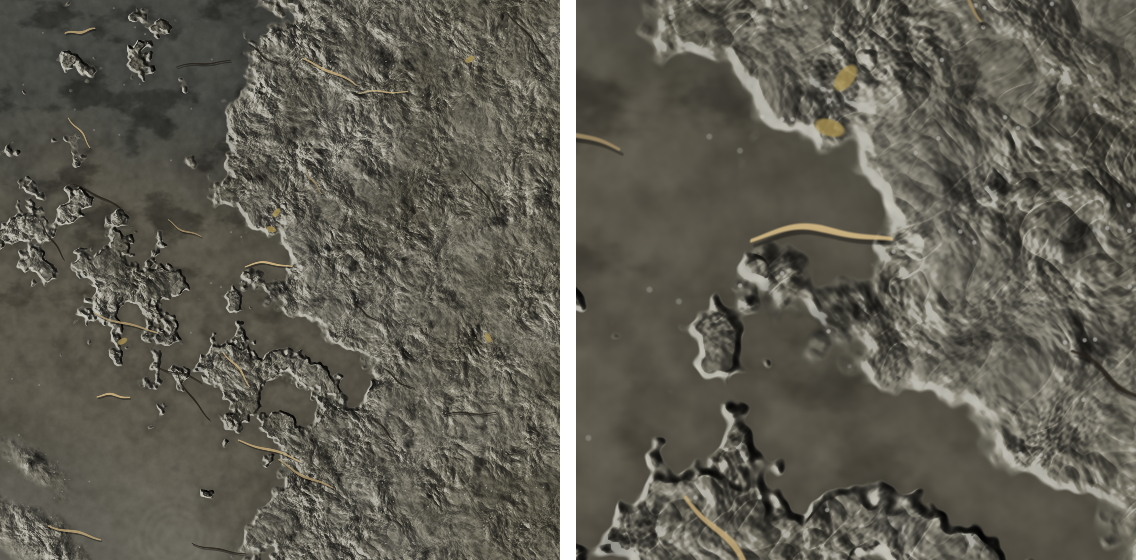
Left, the full canvas; right, a detail of the centre.
Reproduce this texture procedurally as a Shadertoy shader.

```glsl
// Wet mud bank meeting murky shallow water, strewn with dry straw, twigs and leaves.

const vec3 WATER_COOL = vec3(0.285, 0.290, 0.268);
const vec3 WATER_BROWN = vec3(0.365, 0.347, 0.298);
const vec3 WATER_PALE = vec3(0.435, 0.425, 0.385);
const vec3 MUD = vec3(0.385, 0.376, 0.335);
const vec3 GLOSS = vec3(0.76, 0.76, 0.74);
const vec3 STRAW = vec3(0.76, 0.66, 0.47);
const vec3 DARK_TWIG = vec3(0.15, 0.13, 0.10);
const vec3 LEAF = vec3(0.66, 0.57, 0.32);
const vec2 LIGHT = vec2(0.8, 0.6);

vec2 hash2(vec2 p) {
    p = vec2(dot(p, vec2(127.1, 311.7)), dot(p, vec2(269.5, 183.3)));
    return fract(sin(p) * 43758.5);
}

float gradientNoise(vec2 p) {
    vec2 i = floor(p), f = p - i, u = f * f * f * (f * (f * 6.0 - 15.0) + 10.0);
    vec2 x = vec2(1, 0), y = vec2(0, 1);
    float a = dot(hash2(i) * 2.0 - 1.0, f);
    float b = dot(hash2(i + x) * 2.0 - 1.0, f - x);
    float c = dot(hash2(i + y) * 2.0 - 1.0, f - y);
    float d = dot(hash2(i + 1.0) * 2.0 - 1.0, f - 1.0);
    return mix(mix(a, b, u.x), mix(c, d, u.x), u.y);
}

float fbm(vec2 p, int octaves) {
    float sum = 0.0, amp = 1.0;
    for (int i = 0; i < octaves; i++) {
        sum += amp * gradientNoise(p);
        p = mat2(1.6, 1.2, -1.2, 1.6) * p + 7.3;
        amp *= 0.54;
    }
    return sum;
}

float bell(float x, float width) { return exp(-x * x / (width * width)); }

vec2 rotate(vec2 p, float angle) {
    float c = cos(angle), s = sin(angle);
    return vec2(c * p.x + s * p.y, c * p.y - s * p.x);
}

float segmentDistance(vec2 p, vec2 a, vec2 b) {
    vec2 ab = b - a;
    return length(p - a - ab * clamp(dot(p - a, ab) / dot(ab, ab), 0.0, 1.0));
}

float ellipseField(vec2 p, vec2 centre, vec2 radius, float angle) {
    return (1.0 - length(rotate(p - centre, angle) / radius)) * radius.y;
}

// Positive on mud, negative over water.
float landField(vec2 p) {
    float edge = 0.46 + 0.14 * bell(p.y - 0.33, 0.12) - 0.08 * bell(p.y - 0.72, 0.09);
    float lumps = 0.25 * fbm(p * 13.0 + 21.0, 4);
    float bank = p.x - edge + 0.12 * fbm(p * 7.0 + 3.0, 2) + 0.45 * lumps;
    float chain = segmentDistance(p, vec2(0.10, 0.58), vec2(0.58, 0.22));
    float strays = segmentDistance(p, vec2(0.08, 0.74), vec2(0.25, 0.91));
    float islands = max(lumps + 0.012 - 0.8 * max(chain - 0.03, 0.0), lumps - 0.04 - 0.6 * strays);
    float bars = max(ellipseField(p, vec2(0.055, 0.17), vec2(0.068, 0.026), -0.6),
                     ellipseField(p, vec2(0.055, 0.04), vec2(0.12, 0.050), -0.6));
    return max(max(bank, islands), bars + 0.08 * lumps);
}

// Mud relief: a low rim, patchy clods and crumpled creases.
float mudHeight(vec2 p, float rough) {
    vec2 q = p + 0.014 * vec2(gradientNoise(p * 19.0), gradientNoise(p * 19.0 + 40.0));
    float clods = 0.015 * fbm(q * 18.0, 5);
    float creases = 0.014 * abs(gradientNoise(q * 30.0 + 9.0));
    creases += 0.007 * abs(gradientNoise(q * 66.0 + 4.0));
    float land = landField(p) + 0.6 * clods;
    return smoothstep(-0.006, 0.034, land) * (0.011 + rough * (clods + creases));
}

vec3 waterColor(vec2 p, float land) {
    float drift = 0.15 * fbm(p * 4.0, 3);
    vec3 color = mix(WATER_PALE, WATER_BROWN, smoothstep(0.0, 0.38, p.y + 0.4 * p.x + drift));
    color = mix(color, WATER_COOL, smoothstep(0.48, 0.88, p.y + drift));
    float stain = smoothstep(0.08, 0.4, fbm(p * vec2(9.0, 14.0) + 5.0, 5));
    color *= 1.0 - 0.30 * stain * smoothstep(0.1, 0.7, p.y);
    color *= 1.0 - 0.14 * smoothstep(-0.10, 0.0, land);
    float r = length(p - vec2(0.31, 0.04));
    color += 0.010 * sin(r * 420.0) * bell(r - 0.05, 0.025);
    return color + 0.045 * fbm(p * 45.0, 3);
}

// Coverage of a gently bent, tapering stalk.
float stalk(vec2 p, vec2 centre, float angle, float halfLength, float bend, float width) {
    vec2 q = rotate(p - centre, angle);
    float t = q.x / halfLength;
    q.y += bend * halfLength * (t * t - 0.4) + 0.002 * sin(t * 4.0 + angle * 9.0);
    float d = length(vec2(max(abs(q.x) - halfLength, 0.0), q.y));
    return 1.0 - smoothstep(-0.0008, 0.0010, d - width * (1.0 - 0.5 * abs(t)));
}

// Small scattered dots, one per chosen cell.
float specks(vec2 p, float scale, float density) {
    vec2 cell = floor(p * scale), h = hash2(cell + 13.0);
    float d = length(fract(p * scale) - 0.3 - 0.4 * h);
    return step(hash2(cell + 71.0).x, density) * (1.0 - smoothstep(0.10, 0.28, d));
}

void mainImage(out vec4 fragColor, in vec2 fragCoord) {
    vec2 p = fragCoord / iResolution.xy;
    float land = landField(p), e = 0.0012;
    float rough = mix(0.55, 1.35, smoothstep(-0.35, 0.35, fbm(p * 10.0 + 31.0, 3)));
    rough *= mix(1.2, 0.85, smoothstep(0.5, 0.8, p.x));
    float h = mudHeight(p, rough);
    vec2 slope = vec2(mudHeight(p + vec2(e, 0), rough), mudHeight(p + vec2(0, e), rough)) - h;
    float lit = dot(slope / e, LIGHT);

    // Mud shading with dark pits and wet highlights
    vec3 mud = MUD + 0.15 * fbm(p * 6.0 + 15.0, 4) + 0.08 * fbm(p * 100.0, 2);
    mud += vec3(0.006, 0.002, -0.006) * smoothstep(0.6, 0.9, p.x);
    mud *= 1.0 - 0.5 * smoothstep(0.12, 0.6, fbm(p * 24.0 + 50.0, 4));
    mud *= 1.0 + 0.85 * lit / (1.0 + 0.75 * abs(lit));
    mud = mix(mud, GLOSS, 0.6 * smoothstep(0.5, 1.3, lit));
    mud = mix(mud, GLOSS, 0.6 * specks(p, 150.0, 0.03));
    vec3 color = mix(waterColor(p, land), mud, smoothstep(-0.010, 0.006, land));
    color = mix(color, GLOSS, 0.3 * specks(p + 0.5, 110.0, 0.015));

    // Straw, dark twigs and fallen leaves
    for (int i = 0; i < 26; i++) {
        vec2 a = hash2(vec2(i, 3)), b = hash2(vec2(i, 8)), c = hash2(vec2(i, 17));
        bool dry = i < 13;
        vec2 centre = dry ? vec2(0.08 + 0.62 * a.x, (float(i) + a.y) / 13.0) : a;
        float angle = -0.45 + 1.2 * (b.x - 0.5);
        float size = mix(0.022, 0.060, b.y), bend = 0.3 * (c.x - 0.5);
        float width = dry ? mix(0.0014, 0.0030, c.y) : 0.0014;
        float shadow = stalk(p, centre + vec2(0.002, -0.003), angle, size, bend, width);
        color *= 1.0 - 0.35 * shadow;
        vec3 tint = dry ? STRAW * (0.8 + 0.35 * c.x) : DARK_TWIG;
        color = mix(color, tint, 0.85 * stalk(p, centre, angle, size, bend, width));
        if (i % 6 == 0) {
            float leaf = ellipseField(p, c * 0.8 + 0.1, vec2(0.009, 0.005), b.x * 6.0);
            color = mix(color, LEAF, 0.8 * smoothstep(-0.001, 0.001, leaf));
        }
    }
    fragColor = vec4(clamp(color, 0.0, 1.0), 1.0);
}
```
